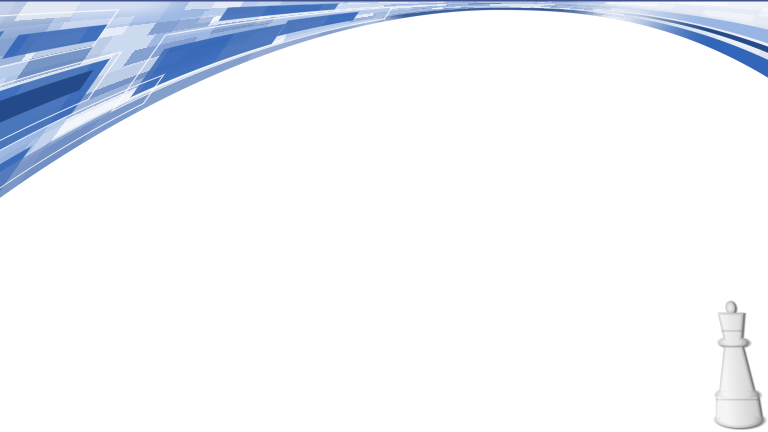
Reproduce this background procedurally as a Shadertoy shader.

```glsl
// A curved band of blue glass panels over white, with a pale chess piece at lower right.

const vec3 WHITE = vec3(1.0);
const vec3 PALE  = vec3(0.78, 0.83, 0.91);
const vec3 LIGHT = vec3(0.60, 0.71, 0.89);
const vec3 STEEL = vec3(0.38, 0.51, 0.73);
const vec3 BLUE  = vec3(0.20, 0.40, 0.72);
const vec3 NAVY  = vec3(0.14, 0.29, 0.54);
const vec3 TOP_LINE = vec3(0.26, 0.32, 0.56);

const float CREST_X = 1.15;      // where the band is thinnest
const float CREST_DEPTH = 0.023;
const float SLANT = 0.7;         // lean of the panel sides
const float LINE_WIDTH = 0.0013;

// Panels: left, right, top, bottom; heights are shares of the band depth
const vec4 PANELS[7] = vec4[7](
    vec4( 0.10, 0.29, 0.19, 0.30), vec4(-0.10, 0.06, 0.16, 0.25),
    vec4(-0.10, 0.35, 0.46, 0.76), vec4( 0.46, 0.70, 0.50, 0.84),
    vec4( 0.54, 0.79, 0.11, 0.29), vec4( 0.70, 0.85, 0.44, 0.72),
    vec4(-0.10, 0.31, 0.83, 1.00));
const vec4 FRAMES[4] = vec4[4](
    vec4(-0.10, 0.29, 0.08, 0.34), vec4(-0.10, 0.365, 0.43, 0.71),
    vec4( 0.21, 0.50, 0.76, 0.95), vec4( 0.44, 0.92, 0.36, 0.88));
const vec4 DARK_PANEL = vec4(-0.10, 0.33, 0.51, 0.62);

float hash(vec2 p) { return fract(sin(dot(p, vec2(127.1, 311.7))) * 43758.5453); }

float span(float x, float a, float b, float w) {
    return smoothstep(a - w, a + w, x) - smoothstep(b - w, b + w, x);
}

float bandDepth(float x) {
    float t = x - CREST_X;
    return CREST_DEPTH + (t < 0.0 ? 0.3345 * pow(-t, 1.88) : 0.484 * pow(t, 2.42));
}

float panelDistance(vec2 uv, vec4 panel, float depth) {
    float side = max(panel.x - uv.x, uv.x - panel.y) * 0.82;
    return max(side, depth * max(panel.z - uv.y, uv.y - panel.w));
}

vec3 bandColor(vec2 p, float depth, float px) {
    float down = 1.0 - p.y;
    vec2 uv = vec2(p.x + SLANT * down, down / depth);
    float vw = px / depth;
    vec3 color = mix(PALE, LIGHT, 0.25 + 0.3 * uv.y);

    // Translucent mosaic in three overlapping layers
    for (int i = 0; i < 3; i++) {
        float layer = float(i);
        vec2 g = uv * vec2(5.0 + 1.5 * layer, 5.0 + 2.0 * layer);
        g.x += 3.0 * hash(vec2(floor(g.y), layer));
        float tone = hash(floor(g) + 17.0 * layer);
        vec3 tint = tone < 0.4 ? WHITE : (tone < 0.78 ? LIGHT : STEEL);
        color = mix(color, tint, 0.45);
    }
    color = mix(color, WHITE, 0.45 * span(uv.x, -0.3, 0.4, 0.08) * (1.0 - smoothstep(0.05, 0.2, uv.y)));

    // Large solid panels
    for (int i = 0; i < 7; i++) {
        float fill = smoothstep(px, -px, panelDistance(uv, PANELS[i], depth));
        vec3 tint = mix(BLUE, STEEL, 0.35 * step(0.5, fract(uv.x * 4.0 + float(i) * 0.37)));
        color = mix(color, tint, 0.92 * fill);
    }
    color = mix(color, NAVY, smoothstep(px, -px, panelDistance(uv, DARK_PANEL, depth)));

    // Long streaks along the lower edge and over the crest
    color = mix(color, STEEL, 0.65 * span(uv.y, 0.87, 1.1, vw) * (1.0 - smoothstep(0.75, 0.95, p.x)));
    color = mix(color, NAVY, 0.85 * span(uv.y, 0.78, 1.2, vw) * span(p.x, 0.90, 1.38, 0.05));

    // Right wing: white haze crossed by blue ribbons
    float wing = smoothstep(1.25, 1.50, p.x);
    color = mix(color, mix(WHITE, PALE, 0.45 * uv.y), 0.8 * wing);
    float reach = smoothstep(1.40, 1.65, p.x);
    color = mix(color, LIGHT, reach * span(uv.y, 0.38, 0.56, vw));
    color = mix(color, NAVY, reach * span(uv.y, 0.60, 0.68, vw));
    color = mix(color, BLUE, reach * span(uv.y, 0.77, 1.1, vw));

    // Fine white frames
    for (int i = 0; i < 4; i++) {
        float d = abs(panelDistance(uv, FRAMES[i], depth)) - LINE_WIDTH;
        color = mix(color, WHITE, 0.85 * smoothstep(px, -px, d));
    }
    return color;
}

float frustum(vec2 p, float y0, float y1, float w0, float w1) {
    float halfWidth = mix(w0, w1, clamp((p.y - y0) / (y1 - y0), 0.0, 1.0));
    return max(abs(p.x) - halfWidth, max(y0 - p.y, p.y - y1));
}

float ellipse(vec2 p, float y, vec2 r) {
    return (length((p - vec2(0.0, y)) / r) - 1.0) * min(r.x, r.y);
}

float pieceDistance(vec2 p) {
    float d = min(frustum(p, 0.030, 0.085, 0.053, 0.048), ellipse(p, 0.030, vec2(0.054, 0.021)));
    d = min(d, ellipse(p, 0.087, vec2(0.048, 0.018)));
    d = min(d, frustum(p, 0.090, 0.200, 0.041, 0.021));
    d = min(d, ellipse(p, 0.208, vec2(0.033, 0.013)));
    d = min(d, frustum(p, 0.205, 0.276, 0.019, 0.030));
    return min(d, ellipse(p, 0.288, vec2(0.011, 0.015)));
}

void mainImage(out vec4 fragColor, in vec2 fragCoord) {
    float px = 0.75 / iResolution.y;
    vec2 p = fragCoord / iResolution.y;
    p.x *= (16.0 / 9.0) * iResolution.y / iResolution.x;
    float depth = bandDepth(p.x);
    vec3 color = mix(WHITE, bandColor(p, depth, px), smoothstep(px, -px, 1.0 - p.y - depth));
    color = mix(color, TOP_LINE, smoothstep(-px, px, p.y - 0.9965));

    // Chess piece: cast shadow, rounded body, ring grooves
    vec2 q = vec2(p.x - 1.711 + 0.075 * (p.y - 0.01), p.y);
    float shadow = pieceDistance(q - vec2(0.004, -0.002));
    color = mix(color, vec3(0.30), 0.75 * smoothstep(0.004, -0.002, shadow));
    float d = pieceDistance(q);
    float shade = 0.91 - 2.2 * q.x - 0.14 * smoothstep(-0.008, 0.0, d);
    shade -= 0.12 * (span(q.y, 0.073, 0.077, 0.002) + span(q.y, 0.196, 0.200, 0.002) + span(q.y, 0.232, 0.236, 0.002));
    color = mix(color, vec3(clamp(shade, 0.5, 0.96)), smoothstep(px, -px, d));
    fragColor = vec4(color, 1.0);
}
```
